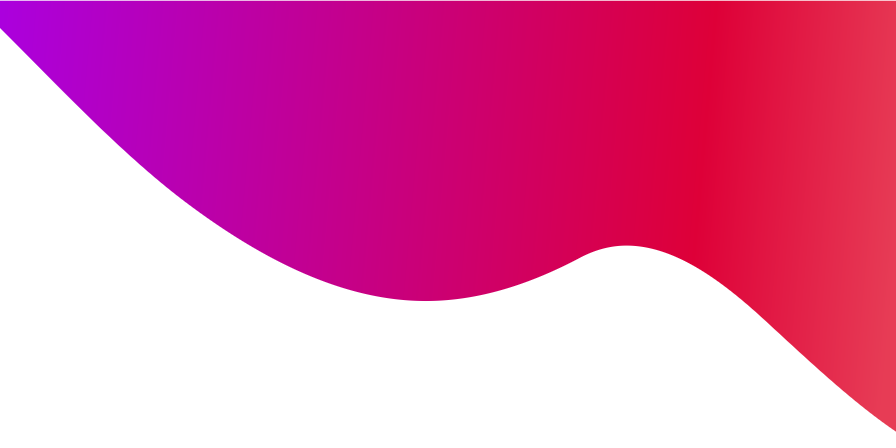
This background is drawn by a WebGL 1 fragment shader. Its source:

```glsl
precision highp float;
// A violet-to-red sheet hangs from the top edge over a white ground.
// Its lower rim is a smooth curve of cubic Hermite spans, and its fill is
// a slightly tilted three-stop linear gradient.

uniform vec2 u_resolution;

#define ASPECT 2.0        // design width in units of the height
#define TILT 0.09         // lean of the gradient bands
#define RED_STOP 1.60     // gradient position of the pure red
#define END_STOP 2.05     // gradient position of the pale red
#define TOP_GAP 0.0016    // sliver of ground above the sheet

const vec3 GROUND = vec3(1.0);
const vec3 VIOLET = vec3(0.67, 0.0, 0.87);
const vec3 RED = vec3(0.87, 0.0, 0.22);
const vec3 PALE_RED = vec3(0.905, 0.235, 0.335);

// Cubic Hermite span; each knot holds x, height and slope.
float span(vec3 a, vec3 b, float x) {
  float w = b.x - a.x;
  float t = (x - a.x) / w;
  float s = 1.0 - t;
  return s * s * ((1.0 + 2.0 * t) * a.y + t * w * a.z)
       + t * t * ((1.0 + 2.0 * s) * b.y - s * w * b.z);
}

// Height of the lower rim: a wide valley, a small crest, then a long fall.
float rimHeight(float x) {
  vec3 start = vec3(0.0, 0.9375, -1.0);
  vec3 descent = vec3(0.4167, 0.5469, -0.75);
  vec3 valley = vec3(0.9505, 0.3281, 0.0);
  vec3 rise = vec3(1.2943, 0.4245, 0.53);
  vec3 crest = vec3(1.3984, 0.4518, 0.0);
  vec3 fall = vec3(1.7057, 0.2865, -0.92);
  vec3 finish = vec3(2.0, 0.0365, -0.68);
  if (x < descent.x) return span(start, descent, x);
  if (x < valley.x) return span(descent, valley, x);
  if (x < rise.x) return span(valley, rise, x);
  if (x < crest.x) return span(rise, crest, x);
  if (x < fall.x) return span(crest, fall, x);
  return span(fall, finish, x);
}

// Fill colour along the tilted gradient axis.
vec3 sheetColor(vec2 p) {
  float t = p.x + TILT * (1.0 - p.y);
  vec3 color = mix(VIOLET, RED, clamp(t / RED_STOP, 0.0, 1.0));
  float pale = clamp((t - RED_STOP) / (END_STOP - RED_STOP), 0.0, 1.0);
  return mix(color, PALE_RED, pale);
}

void main() {
  vec2 p = gl_FragCoord.xy / u_resolution * vec2(ASPECT, 1.0);
  float pixel = 1.0 / u_resolution.y;

  // Signed distance to the rim, from its height and local slope.
  float slope = (rimHeight(p.x + pixel) - rimHeight(p.x - pixel)) / (2.0 * pixel);
  float rim = (p.y - rimHeight(p.x)) / sqrt(1.0 + slope * slope);

  // Smooth coverage of the sheet at its rim and top edge.
  float cover = clamp(rim / pixel + 0.5, 0.0, 1.0);
  cover *= clamp((1.0 - TOP_GAP - p.y) / pixel + 0.5, 0.0, 1.0);

  gl_FragColor = vec4(mix(GROUND, sheetColor(p), cover), 1.0);
}
```
